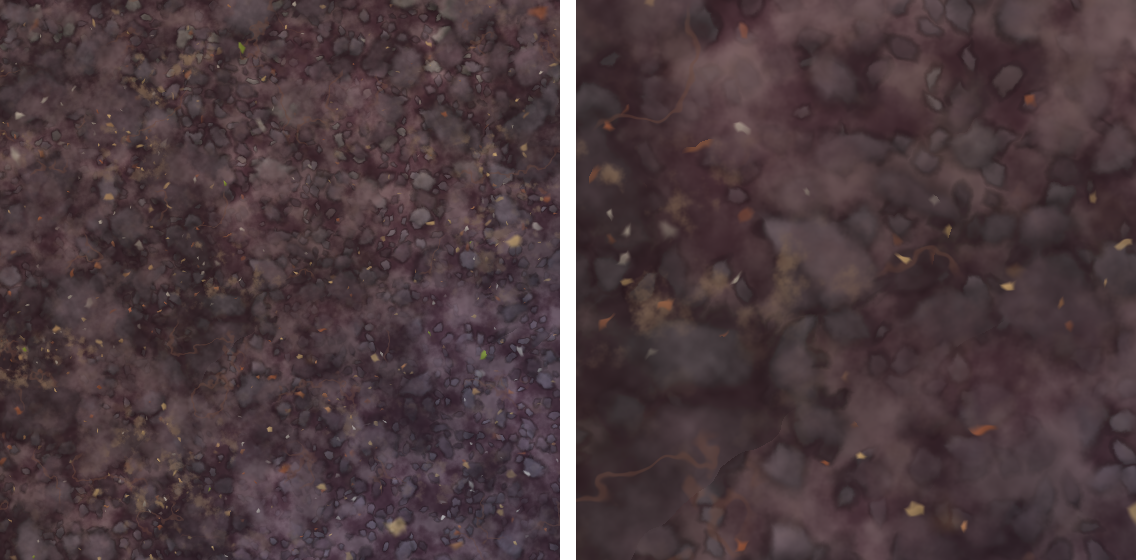
Left, the full canvas; right, a detail of the centre.
This texture is drawn by a three.js fragment shader. Its source:

```glsl
varying vec2 vUv;

float hash(vec2 p) {
  return fract(sin(dot(p, vec2(127.1, 311.7))) * 43758.5453);
}

float noise(vec2 p) {
  vec2 i = floor(p), f = fract(p);
  f = f * f * (3.0 - 2.0 * f);
  return mix(mix(hash(i), hash(i + vec2(1, 0)), f.x),
             mix(hash(i + vec2(0, 1)), hash(i + vec2(1, 1)), f.x), f.y);
}

float fbm(vec2 p) {
  float sum = 0.0, amp = 0.5;
  for (int i = 0; i < 5; i++) {
    sum += amp * noise(p);
    p = mat2(1.6, 1.2, -1.2, 1.6) * p + 7.3;
    amp *= 0.5;
  }
  return sum;
}

// Rounded irregular polygon around the origin
float chunk(vec2 q, float radius, vec2 id) {
  float d = -1.0;
  for (int i = 0; i < 5; i++) {
    float k = float(i);
    float a = 1.2566 * k + 0.8 * hash(id + k);
    d = max(d, dot(q, vec2(cos(a), sin(a))) - radius * (0.65 + 0.4 * hash(id - k)));
  }
  return mix(d, length(q) - radius, 0.35);
}

// Scattered chunks: x = edge distance in cells, y = tone, z = upper light, w = id
vec4 scatter(vec2 p, float seed, float share, float radius, float stretch) {
  vec2 cell = floor(p);
  float near = 2.0, next = 2.0;
  vec3 look = vec3(0.0);
  for (int y = -1; y <= 1; y++)
  for (int x = -1; x <= 1; x++) {
    vec2 id = cell + vec2(x, y) + seed;
    if (hash(id + 0.7) > share) continue;
    vec2 q = p + seed - id - 0.15 - 0.7 * vec2(hash(id + 3.1), hash(id + 5.9));
    float a = 6.2832 * hash(id + 8.3);
    float size = radius * (0.6 + 0.6 * hash(id + 2.2));
    vec2 turned = mat2(cos(a), -sin(a), sin(a), cos(a)) * q;
    turned.y *= 1.0 + stretch * hash(id + 4.6);
    float d = chunk(turned, size, id);
    if (d < near) {
      next = near;
      near = d;
      look = vec3(hash(id + 6.4), (q.y - 0.4 * q.x) / size, hash(id + 9.8));
    } else next = min(next, d);
  }
  return vec4(max(near, 0.5 * (near - next)), look);
}

// Dark stones with a shaded rim and a soft shadow in the soil
vec3 layStones(vec3 col, vec2 p, float n, float seed, float share) {
  vec2 warped = p * n + 0.4 * (vec2(fbm(p * n * 2.0), fbm(p * n * 2.0 + 31.0)) - 0.5);
  vec4 s = scatter(warped, seed, share, 0.5, 0.9);
  vec3 stone = mix(vec3(0.255, 0.19, 0.205), vec3(0.345, 0.30, 0.315), s.y);
  float pale = step(0.8, s.w) * smoothstep(0.45, 0.95, p.y);
  stone = mix(stone, vec3(0.43, 0.40, 0.37), 0.75 * pale);
  stone *= 1.0 + 0.14 * clamp(s.z, -1.0, 1.0) + 0.65 * (fbm(p * 38.0 + seed) - 0.48);
  stone *= 0.82 + 0.18 * smoothstep(0.0, 0.2, -s.x);
  col *= 1.0 - 0.22 * smoothstep(0.22, 0.0, s.x);
  return mix(col, stone, 0.85 * smoothstep(0.05, -0.12, s.x));
}

// Small bright bits of straw, clay and grit
vec3 layFlecks(vec3 col, vec2 p, float n, float seed, float share) {
  vec2 warped = p * n + 0.3 * vec2(noise(p * n * 2.5), noise(p * n * 2.5 + 19.0));
  vec4 s = scatter(warped, seed, share, 0.34, 1.3);
  vec3 fleck = mix(vec3(0.56, 0.32, 0.22), vec3(0.70, 0.57, 0.38), smoothstep(0.1, 0.5, s.y));
  fleck = mix(fleck, vec3(0.66, 0.61, 0.55), step(0.75, s.y));
  fleck = mix(fleck, vec3(0.48, 0.52, 0.20), step(0.96, s.w));
  fleck *= 0.95 + 0.15 * s.z + 0.4 * (noise(p * 90.0) - 0.5);
  return mix(col, fleck, (0.25 + 0.7 * s.w) * smoothstep(0.08, -0.2, s.x));
}

void main() {
  vec2 p = vUv;
  float fine = smoothstep(0.1, 0.75, p.x - p.y + 0.25 * fbm(p * 5.0));

  // Crumbly soil
  float crumbs = fbm(p * 32.0);
  vec3 soil = mix(vec3(0.23, 0.15, 0.17), vec3(0.365, 0.285, 0.29), smoothstep(0.28, 0.72, crumbs));
  vec3 col = soil;

  // Stones from grit up to lumps, sparser in the fine corner
  col = layStones(col, p, 52.0, 11.0, 0.55);
  col = layStones(col, p, 27.0, 23.0, 0.6 - 0.2 * fine);
  col = layStones(col, p, 14.0, 37.0, 0.55 - 0.4 * fine);
  col = layStones(col, p, 8.0, 53.0, 0.32 - 0.3 * fine);

  // Soil strewn over the stones
  float cover = smoothstep(0.47, 0.66, fbm(p * 11.0 + 4.0) + 0.6 * (crumbs - 0.5));
  col = mix(col, soil, 0.65 * cover);

  // Hollows and raised lumps
  float relief = fbm(p * 14.0 + 45.0) - 0.48;
  col *= 1.04 + 0.75 * relief + 0.5 * (fbm(p * 4.0 + 12.0) - 0.48);
  col = max(col, mix(vec3(0.215, 0.145, 0.165), col, 0.45));

  // Reddish root fibres
  float strand = abs(fbm(p * 11.0 + 60.0) - 0.48);
  float patches = smoothstep(0.58, 0.72, noise(p * 13.0 + 80.0));
  col = mix(col, vec3(0.42, 0.28, 0.23), 0.4 * patches * smoothstep(0.02, 0.004, strand));

  // Tan dust, then flecks that gather where it lies
  float dust = smoothstep(0.5, 0.72, fbm(p * 8.0 + 70.0)) * (1.0 - 0.6 * fine);
  float speck = smoothstep(0.5, 0.75, fbm(p * 48.0 + 25.0));
  col = mix(col, vec3(0.50, 0.40, 0.32), 0.7 * speck * (0.15 + dust));
  col = layFlecks(col, p, 75.0, 71.0, 0.04 + 0.12 * dust);
  col = layFlecks(col, p, 42.0, 83.0, 0.035 + 0.12 * dust);
  col = layFlecks(col, p, 20.0, 97.0, 0.035);

  // Bluish fine corner and faint grain
  col = mix(col, col * vec3(0.93, 1.0, 1.13), fine);
  col += 0.03 * (noise(p * 150.0) - 0.5) + 0.03 * (noise(p * 75.0 + 9.0) - 0.5);
  gl_FragColor = vec4(col, 1.0);
}
```
